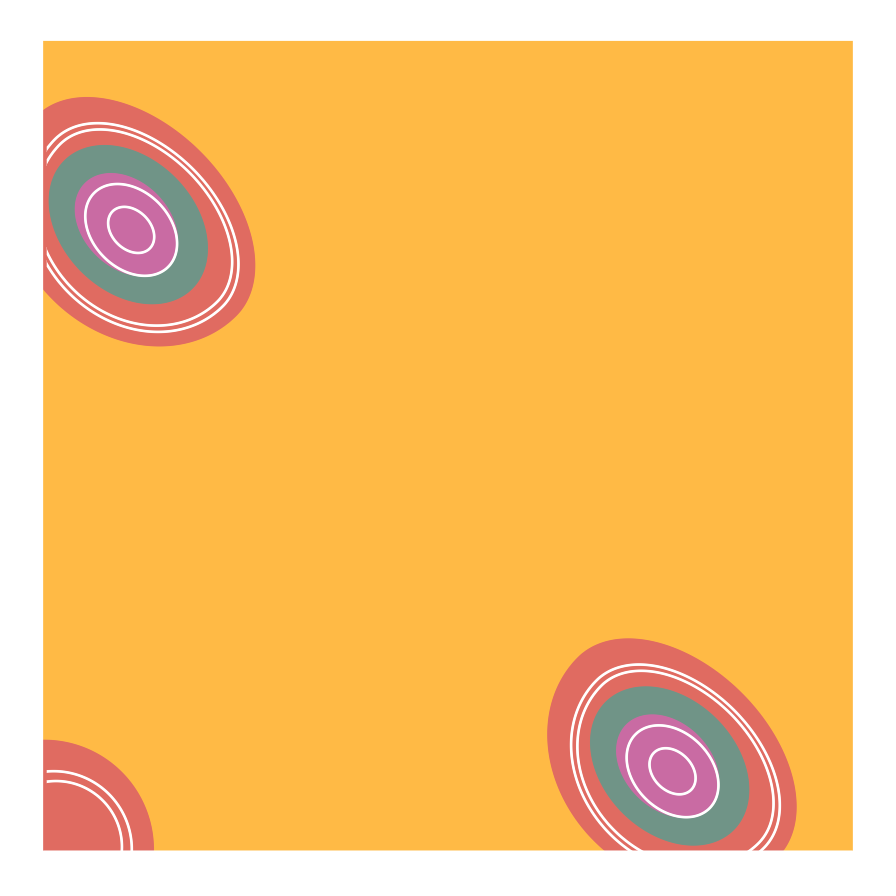
This background is drawn by a Shadertoy shader. Its source:

```glsl
// Amber square panel on white with tilted, ringed egg medallions at three corners.

const vec3 WHITE = vec3(1.0);
const vec3 AMBER = vec3(1.0, 0.73, 0.27);
const vec3 CORAL = vec3(0.88, 0.42, 0.38);
const vec3 SAGE = vec3(0.44, 0.58, 0.53);
const vec3 ORCHID = vec3(0.79, 0.42, 0.64);

// Radii along the tilted axes: long, short above, short below
const vec3 EGG = vec3(1.134, 0.729, 0.950);
const vec3 OVAL = vec3(1.140, 0.838, 0.838);
const float EGG_SHIFT = 0.065;

const float LINE_HALF_WIDTH = 0.0015;
const float LINE_LEFT_LIMIT = 0.0521;

float boxDistance(vec2 p, vec2 halfSize) {
    vec2 d = abs(p) - halfSize;
    return length(max(d, 0.0)) + min(max(d.x, d.y), 0.0);
}

// Near-edge distance to an egg whose long axis falls to the right
float eggDistance(vec2 p, float size, vec3 radii, float shift) {
    vec2 q = vec2(p.x - p.y, p.x + p.y) * 0.70710678;
    q.y -= shift * size;
    vec2 r = size * vec2(radii.x, q.y > 0.0 ? radii.y : radii.z);
    float k = max(length(q / r), 0.001);
    return k * (k - 1.0) / max(length(q / (r * r)), 0.001);
}

float coverage(float d, float pixel) {
    return 1.0 - smoothstep(-0.6 * pixel, 0.6 * pixel, d);
}

vec3 fill(vec3 base, vec3 paint, float d, float pixel) {
    return mix(base, paint, coverage(d, pixel));
}

vec3 outline(vec3 base, float d, float pixel) {
    return fill(base, WHITE, abs(d) - LINE_HALF_WIDTH, pixel);
}

// Outline cut off just inside the panel's left edge
vec3 trimmedOutline(vec3 base, float d, float x, float pixel) {
    float line = max(abs(d) - LINE_HALF_WIDTH, LINE_LEFT_LIMIT - x);
    return fill(base, WHITE, line, pixel);
}

vec3 drawMedallion(vec3 color, vec2 uv, vec2 center, float pixel) {
    vec2 p = uv - center;

    // Coral body with a double white line
    color = fill(color, CORAL, eggDistance(p, 0.1393, EGG, EGG_SHIFT), pixel);
    for (int i = 0; i < 2; i++) {
        float size = 0.1165 - 0.0070 * float(i);
        float d = eggDistance(p - vec2(0.0039, -0.0065), size, EGG, EGG_SHIFT);
        color = trimmedOutline(color, d, uv.x, pixel);
    }

    // Nested ovals
    float sage = eggDistance(p - vec2(-0.0026, -0.0033), 0.0889, OVAL, 0.0);
    float orchid = eggDistance(p - vec2(-0.0048, -0.0033), 0.0576, OVAL, 0.0);
    color = fill(color, SAGE, sage, pixel);
    color = fill(color, ORCHID, orchid, pixel);

    // Inner white rings
    for (int i = 0; i < 2; i++) {
        float size = 0.0512 - 0.0255 * float(i);
        float d = eggDistance(p - vec2(0.0006, -0.0092), size, OVAL, 0.0);
        color = outline(color, d, pixel);
    }
    return color;
}

vec3 drawCornerDisc(vec3 color, vec2 uv, float pixel) {
    float disc = length(uv - vec2(0.0495, 0.0521)) - 0.1224;
    color = fill(color, CORAL, disc, pixel);
    for (int i = 0; i < 2; i++) {
        float k = float(i);
        vec2 center = vec2(0.0599, 0.0521) + 0.0026 * k;
        float d = length(uv - center) - (0.0872 - 0.0136 * k);
        color = trimmedOutline(color, d, uv.x, pixel);
    }
    return color;
}

void mainImage(out vec4 fragColor, in vec2 fragCoord) {
    float side = min(iResolution.x, iResolution.y);
    float pixel = 1.0 / side;
    vec2 uv = (fragCoord - 0.5 * iResolution.xy) / side + 0.5;

    // Panel contents
    vec3 color = drawCornerDisc(AMBER, uv, pixel);
    for (int i = 0; i < 2; i++) {
        vec2 center = vec2(0.1458, 0.7526) + float(i) * vec2(0.6042, -0.6042);
        color = drawMedallion(color, uv, center, pixel);
    }

    // White margin around the panel
    float panel = boxDistance(uv - vec2(0.5, 0.5026), vec2(0.4518));
    color = mix(WHITE, color, coverage(panel, pixel));
    fragColor = vec4(color, 1.0);
}
```
